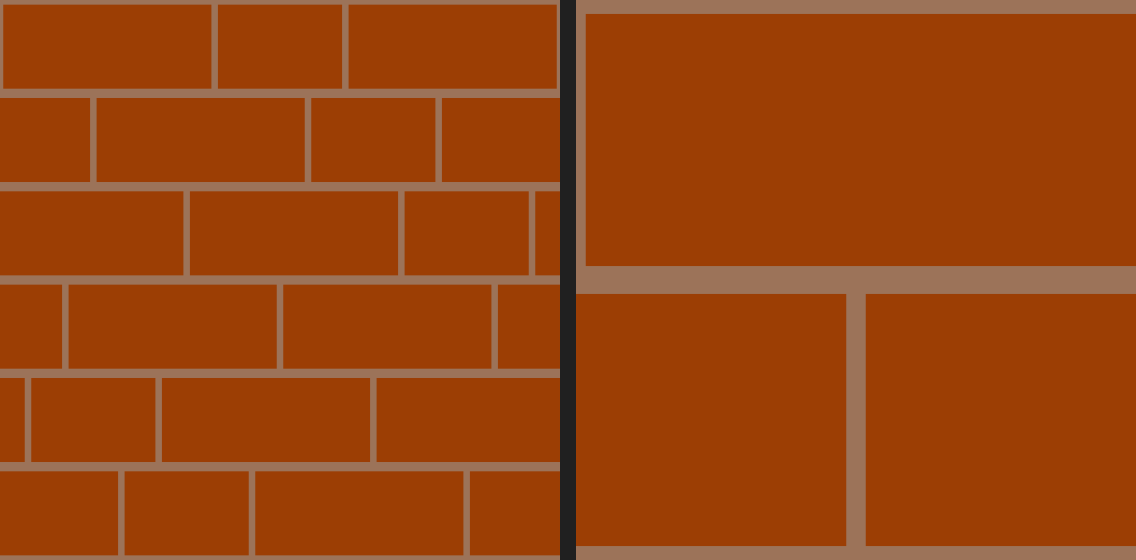
Left, the full canvas; right, a detail of the centre.
A Shadertoy shader for this pattern:

```glsl
// Brick wall: six stepped courses of two long bricks and one short brick, with flat mortar.

// Distance to the nearest vertical joint; the course is mirror-symmetric about the short brick.
float jointDistance(float x) {
    float fromCentre = abs(fract(x) - 0.5);
    return min(0.5 - fromCentre, abs(fromCentre - 0.11667));
}

// Distance to the nearest horizontal bed of mortar.
float bedDistance(float courseY) {
    return (0.5 - abs(fract(courseY) - 0.5)) / 6.0;
}

void mainImage(out vec4 fragColor, in vec2 fragCoord) {
    vec2 uv = fragCoord / iResolution.xy;

    // Courses count from the top, each shifted right by a sixth
    float courseY = (1.0 - uv.y) * 6.0;
    float shift = floor(courseY) / 6.0;

    // Signed distance inside the brick, less half the joint thickness
    vec2 inside = vec2(jointDistance(uv.x - shift) - 0.0058,
                       bedDistance(courseY) - 0.0083);

    // One-pixel edge coverage
    vec2 coverage = clamp(inside * iResolution.xy + 0.5, 0.0, 1.0);

    vec3 mortar = vec3(0.61, 0.45, 0.35);
    vec3 brick = vec3(0.61, 0.245, 0.017);
    fragColor = vec4(mix(mortar, brick, coverage.x * coverage.y), 1.0);
}
```
